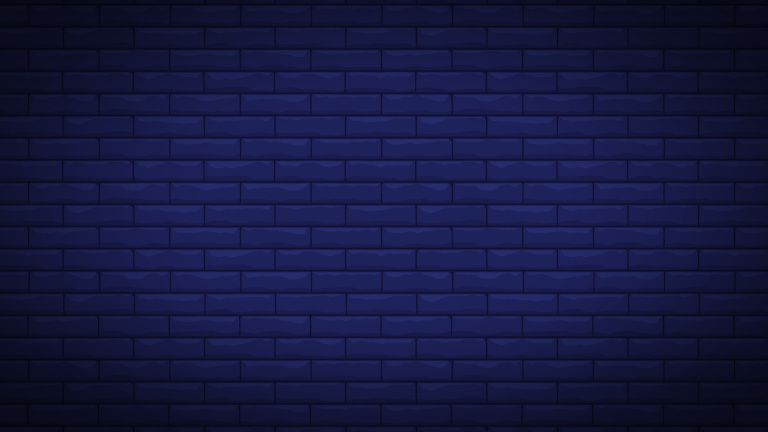
Give the GLSL for this texture, as a WebGL 2 fragment shader.

```glsl
#version 300 es
precision highp float;
// Night-blue brick wall in running bond, with chiselled highlights and a vignette.

uniform vec2 u_resolution;
out vec4 fragColor;

// Lengths are fractions of the canvas height; TILE counts bricks and rows.
#define BRICK vec2(0.16343, 0.05135)
#define FIRST_JOINT vec2(0.0660, 0.0103)
#define TILE vec2(5.0, 4.0)
#define JOINT vec2(0.0034, 0.0048)
#define CORE_WIDTH 0.0019
#define HIGHLIGHT_DEPTH 0.0200
#define SHADOW_DEPTH 0.0120
#define FACE_COLOR vec3(0.117, 0.133, 0.358)
#define LIGHT_COLOR vec3(0.144, 0.168, 0.418)
#define SHADE_COLOR vec3(0.098, 0.110, 0.302)
#define JOINT_COLOR vec3(0.077, 0.085, 0.242)
#define CORE_COLOR vec3(0.056, 0.060, 0.180)

float hash(vec2 p) {
    vec3 h = fract(vec3(p.xyx) * 0.1031);
    h += dot(h, h.yzx + 33.33);
    return fract((h.x + h.y) * h.z);
}

// Smooth one-dimensional noise, one independent track per seed.
float noise(float x, float seed) {
    float cell = floor(x);
    float f = x - cell;
    f = f * f * (3.0 - 2.0 * f);
    return mix(hash(vec2(cell, seed)), hash(vec2(cell + 1.0, seed)), f);
}

float wave(float x, float seed) {
    return 0.75 * noise(x * 21.0, seed) + 0.25 * noise(x * 64.0, seed + 7.0);
}

float roundedBox(vec2 p, vec2 halfSize, float radius) {
    vec2 k = abs(p) - halfSize + radius;
    return length(max(k, 0.0)) + min(max(k.x, k.y), 0.0) - radius;
}

// Coverage of the region where d is negative.
float fill(float d, float pixel) {
    return smoothstep(0.7, -0.7, d / pixel);
}

void main() {
    float pixel = 1.0 / u_resolution.y;
    vec2 p = gl_FragCoord.xy * pixel;

    // Running bond: every second row shifts by about half a brick.
    vec2 grid = (vec2(p.x, 1.0 - p.y) - FIRST_JOINT) / BRICK;
    float row = floor(grid.y);
    grid.x -= 0.492 * mod(row, 2.0) + 0.018 * (hash(vec2(row + 30.0, 5.0)) - 0.5);
    vec2 q = (fract(grid) - 0.5) * BRICK * vec2(1.0, -1.0);

    // Brick variants recur in blocks of TILE.
    vec2 id = mod(floor(grid), TILE);
    float seed = floor(hash(id + 40.0) * 500.0);

    // Outline: the first brick of each block has a worn upper right corner.
    vec2 halfSize = 0.5 * (BRICK - JOINT);
    vec2 corner = step(0.0, q);
    float worn = step(id.x, 0.5) * corner.x * corner.y;
    worn = max(worn, 0.35 * step(0.75, hash(id * 2.0 + corner + 91.0)));
    float radius = mix(0.0018, 0.0110, worn);
    float uneven = 0.0010 * (wave(q.x, seed + 19.0 + corner.y) - 0.4);
    float outline = roundedBox(q, halfSize, radius) + uneven;

    // Joint with a thin, darker core line.
    vec2 toJoint = 0.5 * BRICK - abs(q);
    float core = fill(min(toJoint.x, toJoint.y) - 0.5 * CORE_WIDTH, pixel);
    vec3 color = mix(JOINT_COLOR, CORE_COLOR, core);

    // Flat patches with ragged borders along the top and bottom of the face.
    float fromTop = halfSize.y - q.y;
    float fromBottom = halfSize.y + q.y;
    float taper = smoothstep(0.0, 0.016, halfSize.x - abs(q.x));
    float lightDepth = HIGHLIGHT_DEPTH * wave(q.x, seed) * taper;
    float shadeDepth = SHADOW_DEPTH * wave(q.x, seed + 31.0) + 0.0015;
    float light = fill(max(fromTop - lightDepth, outline + 0.0016), pixel);
    float shade = fill(fromBottom - shadeDepth, pixel);
    vec3 face = mix(FACE_COLOR, SHADE_COLOR, shade);
    face = mix(face, LIGHT_COLOR, light);
    color = mix(color, face, fill(outline, pixel));

    // Elliptical falloff toward the borders.
    float edge = length(2.0 * gl_FragCoord.xy / u_resolution - 1.0);
    color *= mix(1.0, 0.30, smoothstep(0.42, 1.38, edge));
    fragColor = vec4(color, 1.0);
}
```
